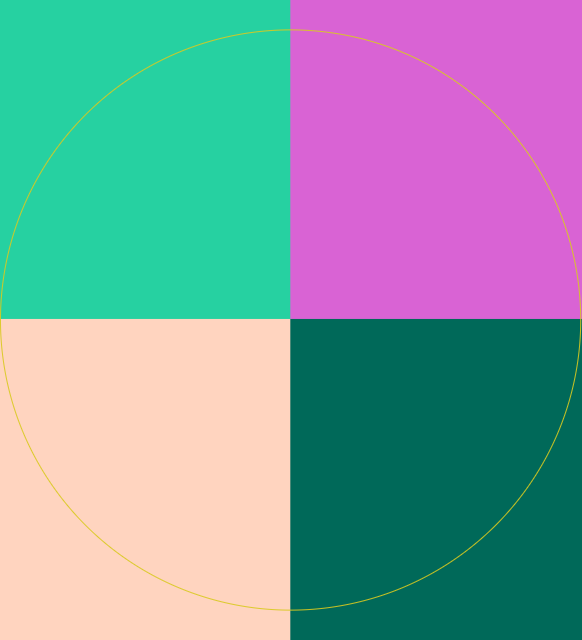
Give the GLSL for this background, as a WebGL 2 fragment shader.

```glsl
#version 300 es
precision highp float;
// Four flat colour quadrants meeting near the centre, with a thin golden
// ring spanning the full width. Quadrants are blended by smoothed axis
// steps and the ring is the distance to a circle.
uniform vec2 u_resolution;
out vec4 outColor;

void main() {
    // Centred coordinates, in canvas widths
    vec2 p = (gl_FragCoord.xy - 0.5 * u_resolution) / u_resolution.x;
    float pixel = 1.0 / u_resolution.x;

    // Quadrants
    vec3 mint = vec3(0.15, 0.82, 0.63);
    vec3 orchid = vec3(0.85, 0.39, 0.83);
    vec3 peach = vec3(1.0, 0.83, 0.75);
    vec3 pine = vec3(0.0, 0.41, 0.35);
    vec2 side = clamp((p - vec2(-0.0012, 0.0018)) / pixel + 0.5, 0.0, 1.0);
    vec3 color = mix(mix(peach, pine, side.x), mix(mint, orchid, side.x), side.y);

    // Thin ring
    float ringDistance = abs(length(p - vec2(-0.0007, 0.0)) - 0.4985);
    float ring = clamp((0.0009 - ringDistance) / pixel + 0.5, 0.0, 1.0);
    color = mix(color, vec3(0.85, 0.79, 0.12), 0.9 * ring);

    outColor = vec4(color, 1.0);
}
```
